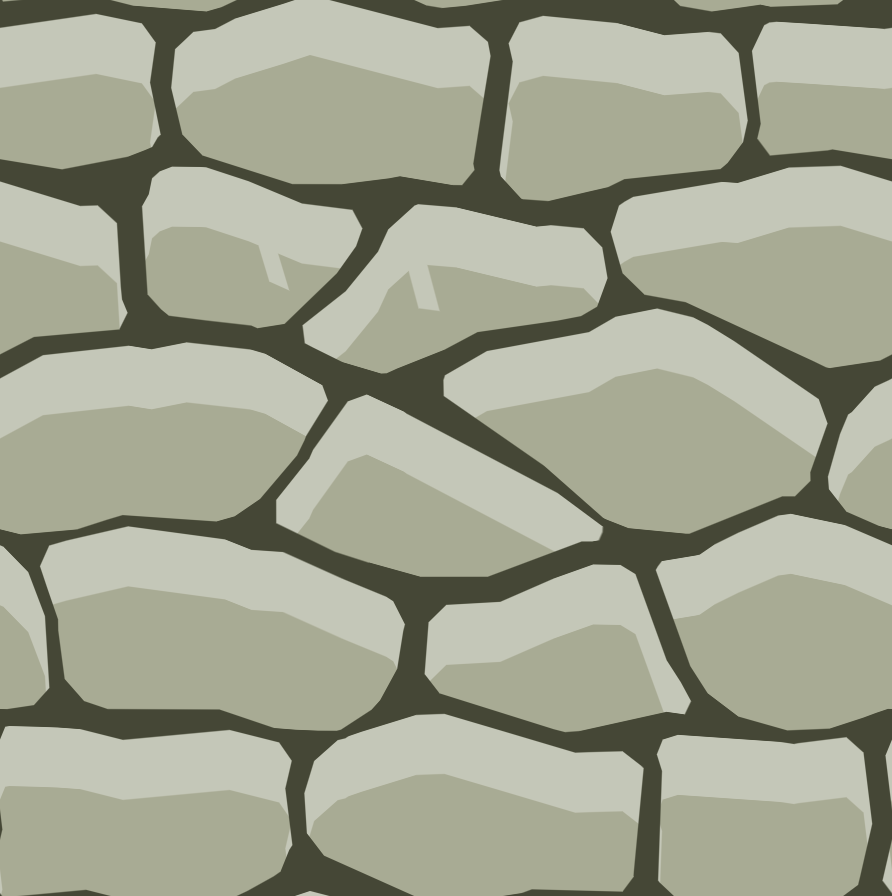
This texture is drawn by a Shadertoy shader. Its source:

```glsl
const vec3 GAP_COLOR   = vec3(0.27, 0.28, 0.21);
const vec3 FACE_COLOR  = vec3(0.66, 0.67, 0.58);
const vec3 LIGHT_COLOR = vec3(0.77, 0.78, 0.72);

const vec2  GRID       = vec2(3.0, 5.0);     // stones per row, rows
const vec2  JITTER     = vec2(0.65, 0.42);   // scatter of stone centres
const vec2  METRIC     = vec2(0.85, 1.0);    // flattens the cell shapes
const float ROW_SHIFT  = 0.4;                // GRID.y * ROW_SHIFT is whole
const float SIZE_RANGE = 0.22;               // variety of stone sizes
const float GAP_MIN    = 0.004;
const float GAP_MAX    = 0.017;
const float GAP_TILT   = 0.11;               // wedge shape of the gaps
const float CHAMFER    = 0.018;              // cut of the stone corners
const float BAND       = 0.067;              // height of the lit top facet
const float KINK       = 0.011;              // bend of the long edges
const float STREAK_SHARE = 0.12;
const float STREAK_WIDTH = 0.009;

float hash(vec2 p) {
    vec3 q = fract(vec3(p.xyx) * vec3(0.1031, 0.1030, 0.0973) + 0.317);
    q += dot(q, q.yzx + 33.33);
    return fract((q.x + q.y) * q.z);
}

float triangleWave(float t) {
    return abs(fract(t) - 0.5) * 4.0 - 1.0;
}

// Piecewise linear bend, periodic over the canvas
vec2 kink(vec2 p) {
    return p + KINK * vec2(triangleWave(4.0 * p.y + p.x + 0.2),
                           triangleWave(4.0 * p.x + 2.0 * p.y + 0.1));
}

vec2 wrapCell(vec2 cell) {
    return mod(cell, GRID);
}

// Centre in grid units (xy) and size weight (z)
vec3 stoneSite(vec2 cell) {
    vec2 id = wrapCell(cell);
    vec2 offset = vec2(hash(id + 3.7), hash(id + 17.3)) - 0.5;
    vec2 shift = vec2(fract(id.y * ROW_SHIFT), 0.0);
    return vec3(cell + 0.5 + shift + JITTER * offset,
                SIZE_RANGE * hash(id + 41.9));
}

vec2 nearestStone(vec2 p) {
    vec2 g = p * GRID;
    vec2 best = vec2(0.0);
    float bestDistance = 1e5;
    for (int y = -2; y <= 2; y++)
    for (int x = -2; x <= 2; x++) {
        vec2 cell = floor(g) + vec2(x, y);
        vec3 site = stoneSite(cell);
        vec2 d = (g - site.xy) * METRIC;
        float dist = dot(d, d) - site.z;
        if (dist < bestDistance) {
            bestDistance = dist;
            best = cell;
        }
    }
    return best;
}

// Signed distance to the outline of one stone, positive inside
float stoneDistance(vec2 p, vec2 cell) {
    vec3 a = stoneSite(cell);
    float first = 1e3;
    float second = 1e3;
    for (int y = -2; y <= 2; y++)
    for (int x = -2; x <= 2; x++) {
        if (x == 0 && y == 0) continue;
        vec2 other = cell + vec2(x, y);
        vec3 b = stoneSite(other);
        vec2 axis = (b.xy - a.xy) * METRIC * METRIC;
        vec2 middle = 0.5 * (a.xy + b.xy);
        vec2 slope = axis * GRID;
        float edge = (dot(middle - p * GRID, axis) + 0.5 * (a.z - b.z)) / length(slope);

        // Each side of a gap gets its own width and tilt
        vec2 pairSeed = wrapCell(cell) * 7.13 + wrapCell(other) * 3.71;
        vec2 along = normalize(vec2(-slope.y, slope.x));
        float tilt = GAP_TILT * (2.0 * hash(pairSeed + 5.3) - 1.0);
        float inset = mix(GAP_MIN, GAP_MAX, hash(pairSeed + 29.1))
                    + tilt * dot(p - middle / GRID, along);
        float d = edge - max(inset, GAP_MIN);
        second = min(second, max(first, d));
        first = min(first, d);
    }
    return min(first, (first + second - CHAMFER) * 0.707);
}

// Slanted chip of light on a few stones, positive inside
float streakDistance(vec2 p, vec2 cell) {
    vec2 q = p - stoneSite(cell).xy / GRID;
    float bar = STREAK_WIDTH - 0.9 * abs(q.x + 0.45 * q.y);
    float streak = min(bar, q.y + 0.3 * q.x + 0.03);
    return hash(wrapCell(cell) + 73.1) < STREAK_SHARE ? streak : -1.0;
}

void mainImage(out vec4 fragColor, in vec2 fragCoord) {
    vec2 uv = fragCoord / iResolution.xy;
    float soft = 0.8 / iResolution.y;
    vec2 p = kink(uv);
    vec2 cell = nearestStone(p);

    // The front face is the outline moved down, clipped by the stone
    float outline = stoneDistance(p, cell);
    float face = stoneDistance(kink(uv + vec2(0.0, BAND)), cell);
    face = min(face, -streakDistance(p, cell));

    vec3 color = mix(LIGHT_COLOR, FACE_COLOR, smoothstep(-soft, soft, face));
    color = mix(GAP_COLOR, color, smoothstep(-soft, soft, outline));
    fragColor = vec4(color, 1.0);
}
```
